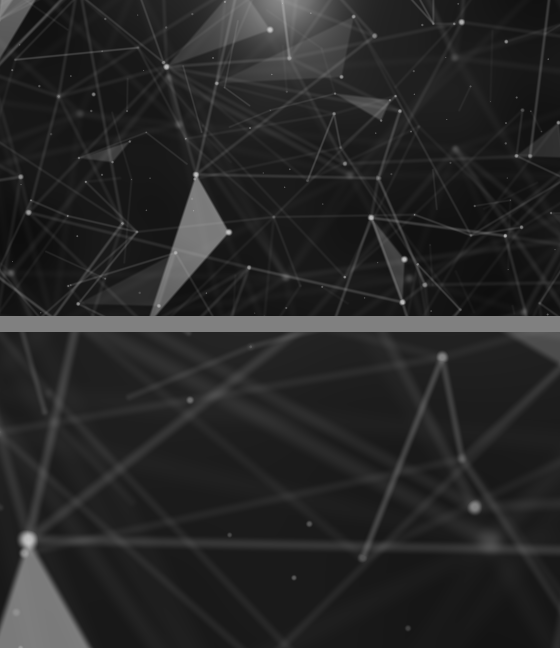
Top, the full canvas; bottom, a detail of the centre.
Reproduce this background procedurally as a Shadertoy shader.

```glsl
// Lengths are in canvas heights, brightness runs from 0 to 1.
const float BASE_TONE = 0.066;
const float HAZE_AMOUNT = 0.04;
const float HAZE_SCALE = 2.2;
const vec2 LAMP_POS = vec2(0.9, 1.02);
const float LAMP_CORE = 0.34;
const float LAMP_CORE_SIZE = 0.15;
const float LAMP_SPREAD = 0.15;
const float LAMP_FALLOFF = 2.5;
const float INK_TONE = 0.84;
const float EDGE_SOFTNESS = 0.005;
const float JITTER = 0.9;
const float TRIANGLE_SPREAD = 0.62;  // lower is more slender

struct Layer {
    float cell, angle, seed;       // grid size, rotation, variation
    float links, lineInk, lineWidth;
    float dots, dotInk, dotSize;
    float fills, fillInk;          // share of filled triangles, strongest fill
};

const Layer VEIL   = Layer(0.42, 0.5, 11.0, 0.60, 0.09, 0.018, 0.0, 0.0, 0.005, 0.0, 0.0);
const Layer SPECKS = Layer(0.10, 0.9, 29.0, 0.03, 0.16, 0.006, 0.4, 0.40, 0.006, 0.015, 0.35);
const Layer MIDDLE = Layer(0.21, 0.3, 47.0, 0.24, 0.22, 0.007, 0.7, 0.60, 0.009, 0.07, 0.40);
const Layer NEAR   = Layer(0.31, -0.4, 83.0, 0.30, 0.32, 0.009, 0.9, 0.85, 0.014, 0.15, 0.80);

// Steps from one cell to the cells it may be linked with
const int LINK_COUNT = 7;
const vec2 LINK_STEPS[LINK_COUNT] = vec2[LINK_COUNT](
    vec2(1, 0), vec2(0, 1), vec2(1, 1), vec2(1, -1),
    vec2(2, 1), vec2(1, 2), vec2(2, -1));

vec3 hash3(vec2 p) {
    vec3 q = fract(p.xyx * vec3(0.1031, 0.1030, 0.0973));
    q += dot(q, q.yxz + 33.33);
    return fract((q.xxy + q.yzz) * q.zyx);
}

float gradientDot(vec2 corner, vec2 offset) {
    float a = 6.2832 * hash3(corner + 5.0).x;
    return dot(vec2(cos(a), sin(a)), offset);
}

float gradientNoise(vec2 p) {
    vec2 i = floor(p), f = p - i;
    vec2 u = f * f * f * (f * (f * 6.0 - 15.0) + 10.0);
    vec2 e = vec2(1, 0);
    return mix(mix(gradientDot(i, f), gradientDot(i + e, f - e), u.x),
               mix(gradientDot(i + e.yx, f - e.yx), gradientDot(i + 1.0, f - 1.0), u.x), u.y);
}

mat2 rotation(float a) {
    return mat2(cos(a), sin(a), -sin(a), cos(a));
}

float segmentDistance(vec2 p, vec2 a, vec2 b) {
    vec2 ap = p - a, ab = b - a;
    return length(ap - ab * clamp(dot(ap, ab) / dot(ab, ab), 0.0, 1.0));
}

float edgeSide(vec2 p, vec2 a, vec2 b) {
    vec2 e = normalize(b - a);
    return e.y * (p.x - a.x) - e.x * (p.y - a.y);
}

// Negative inside, for either winding
float triangleDistance(vec2 p, vec2 a, vec2 b, vec2 c) {
    float winding = edgeSide(c, a, b) > 0.0 ? -1.0 : 1.0;
    return max(winding * edgeSide(p, a, b),
               max(winding * edgeSide(p, b, c), winding * edgeSide(p, c, a)));
}

vec2 nodePosition(vec2 cell, Layer layer) {
    return (cell + 0.5 + JITTER * (hash3(cell + layer.seed).xy - 0.5)) * layer.cell;
}

float softDot(float d, float size) {
    return 1.0 - smoothstep(0.2 * size, size, d);
}

float drawLayer(float tone, vec2 uv, Layer layer) {
    vec2 p = rotation(layer.angle) * uv;
    vec2 home = floor(p / layer.cell);
    float clearance = 1.0, dots = 0.0;   // light left between the lines

    for (int y = -2; y <= 1; y++)
    for (int x = -2; x <= 0; x++) {
        vec2 cell = home + vec2(x, y);
        vec2 node = nodePosition(cell, layer);
        vec3 rnd = hash3(cell + layer.seed + 170.0);

        // Links to nearby nodes, mostly faint
        for (int k = 0; k < LINK_COUNT; k++) {
            vec3 pick = hash3(cell + layer.seed + 61.7 * float(k + 1));
            if (pick.x > layer.links) continue;
            float d = segmentDistance(p, node, nodePosition(cell + LINK_STEPS[k], layer));
            float ink = layer.lineInk * mix(0.22, 1.0, pick.y * pick.y * pick.y);
            float width = layer.lineWidth * mix(1.3, 0.85, pick.y);
            clearance *= 1.0 - ink * (1.0 - smoothstep(0.0, width, d));
        }

        // Node dot
        if (rnd.x < layer.dots) {
            float size = layer.dotSize * mix(0.5, 1.0, rnd.y);
            dots = max(dots, layer.dotInk * mix(0.5, 1.0, rnd.z) * softDot(length(p - node), size));
        }

        // Filled triangle, spread evenly by a low-discrepancy pattern
        if (fract(dot(cell + layer.seed, vec2(0.7549, 0.5698))) < layer.fills) {
            vec2 b = nodePosition(cell + vec2(1, 0), layer);
            vec2 c = nodePosition(cell + vec2(step(0.5, rnd.z), 1), layer);
            b = mix(c, b, TRIANGLE_SPREAD);
            float d = triangleDistance(p, node, b, c);
            float body = 1.0 - smoothstep(-EDGE_SOFTNESS, EDGE_SOFTNESS, d);
            float shade = mix(0.7, 1.0, clamp(length(p - node) / layer.cell, 0.0, 1.0));
            float ink = layer.fillInk * mix(0.25, 1.0, rnd.y * rnd.y) * shade;
            tone = mix(tone, INK_TONE, ink * body);
            float corner = min(length(p - node), min(length(p - b), length(p - c)));
            dots = max(dots, layer.dotInk * softDot(corner, layer.dotSize));
        }
    }
    return mix(tone, INK_TONE, max(1.0 - clearance, dots));
}

void mainImage(out vec4 fragColor, in vec2 fragCoord) {
    vec2 uv = fragCoord / iResolution.y;

    // Dark haze lit from the top
    float r = length(uv - LAMP_POS);
    float haze = gradientNoise(uv * HAZE_SCALE) + 0.5 * gradientNoise(uv * HAZE_SCALE * 2.0 + 9.0);
    float tone = BASE_TONE + HAZE_AMOUNT * haze;
    tone += LAMP_SPREAD * exp(-LAMP_FALLOFF * r);
    tone += LAMP_CORE * exp(-r * r / (LAMP_CORE_SIZE * LAMP_CORE_SIZE));

    // Networks from back to front
    tone = drawLayer(tone, uv, VEIL);
    tone = drawLayer(tone, uv, SPECKS);
    tone = drawLayer(tone, uv, MIDDLE);
    tone = drawLayer(tone, uv, NEAR);

    fragColor = vec4(vec3(tone), 1.0);
}
```
